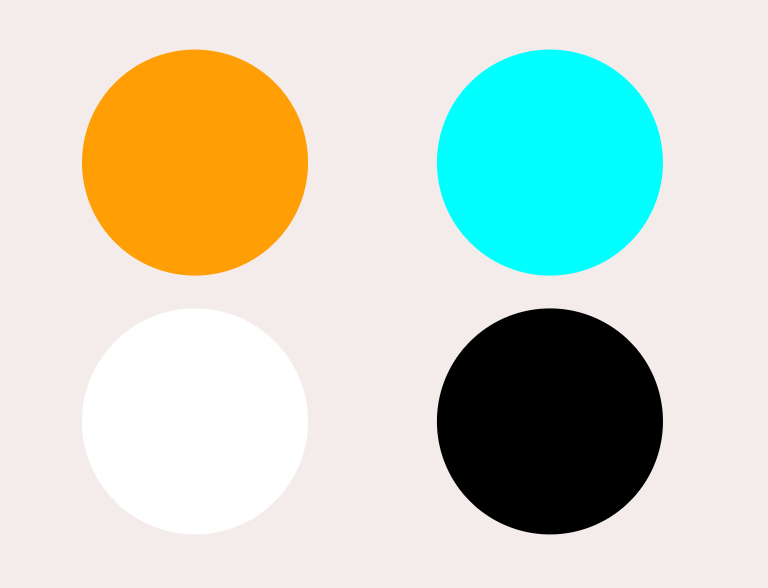
This background is drawn by a Shadertoy shader. Its source:

```glsl
// Lengths are in canvas heights, measured from the canvas centre
const vec2 GRID_CENTRE = vec2(-0.0196, 0.0034);
const vec2 HALF_SPACING = vec2(0.3018, 0.2201);
const float DISC_RADIUS = 0.1922;

const vec3 PAPER = vec3(0.953, 0.927, 0.918);
const vec3 ORANGE = vec3(1.0, 0.62, 0.02);
const vec3 CYAN = vec3(0.0, 1.0, 1.0);
const vec3 WHITE = vec3(1.0);
const vec3 BLACK = vec3(0.0);

float discDistance(vec2 p, float radius) {
    return length(p) - radius;
}

// One colour for each quadrant of the grid
vec3 discColour(vec2 p) {
    vec3 upper = p.x < 0.0 ? ORANGE : CYAN;
    vec3 lower = p.x < 0.0 ? WHITE : BLACK;
    return p.y > 0.0 ? upper : lower;
}

void mainImage(out vec4 fragColor, in vec2 fragCoord) {
    vec2 p = (fragCoord - 0.5 * iResolution.xy) / iResolution.y - GRID_CENTRE;

    // Fold the four quadrants onto a single disc
    float d = discDistance(abs(p) - HALF_SPACING, DISC_RADIUS);

    // Blend the edge over one pixel
    float coverage = clamp(0.5 - d * iResolution.y, 0.0, 1.0);
    fragColor = vec4(mix(PAPER, discColour(p), coverage), 1.0);
}
```
